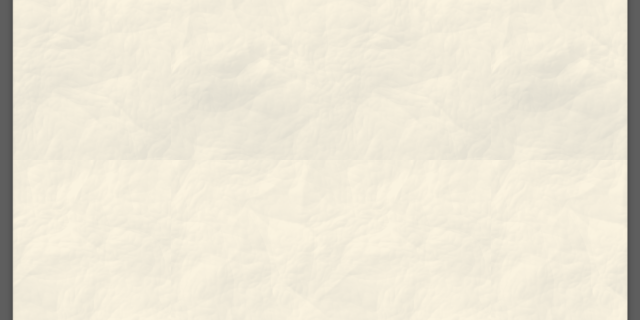
Reproduce this texture procedurally as a Shadertoy shader.

```glsl
vec2 hash2(vec2 p) {
    vec3 h = fract(p.xyx * vec3(0.1031, 0.103, 0.0973));
    h += dot(h, h.yzx + 33.33);
    return fract((h.xx + h.yz) * h.zy);
}

float corner(vec2 cell, vec2 offset, vec2 f) {
    float angle = 6.2832 * hash2(cell + offset + 17.0).x;
    return dot(vec2(cos(angle), sin(angle)), f - offset);
}

float gradientNoise(vec2 p) {
    vec2 cell = floor(p), f = fract(p);
    vec2 u = f * f * f * (f * (f * 6.0 - 15.0) + 10.0);
    return mix(mix(corner(cell, vec2(0, 0), f), corner(cell, vec2(1, 0), f), u.x),
               mix(corner(cell, vec2(0, 1), f), corner(cell, vec2(1, 1), f), u.x), u.y);
}

// Height of the crumpled sheet: folded noise leaves sharp ridges
float crumple(vec2 p) {
    float height = 0.0, amplitude = 0.3;
    p += 0.06 * vec2(gradientNoise(p * 4.0 + 3.0), gradientNoise(p * 4.0 + 9.0));
    for (int i = 0; i < 5; i++) {
        height += amplitude * abs(gradientNoise(p * 3.0));
        p = mat2(1.5, 1.1, -1.1, 1.5) * p + 5.3;
        amplitude *= 0.5;
    }
    return height;
}

// Scattered creases, each with a lit flank and a shaded flank
float creases(vec2 p, float pixel) {
    float light = 0.0;
    p += 0.05 * vec2(gradientNoise(p * 6.0), gradientNoise(p * 6.0 + 21.0));
    for (int i = 0; i < 38; i++) {
        vec2 center = hash2(vec2(i, 4.0)), shape = hash2(vec2(i, 11.0));
        float angle = 3.1416 * shape.x;
        vec2 along = vec2(cos(angle), sin(angle)), d = p - center;
        float across = dot(d, vec2(-along.y, along.x));
        float run = dot(d, along) / mix(0.05, 0.17, shape.y * shape.y);
        float taper = smoothstep(1.0, 0.2, abs(run));
        float lit = exp(-abs(across) / 0.035), shaded = -exp(-abs(across) / 0.018);
        light += taper * mix(0.4, 1.0, shape.y) * mix(shaded, lit, smoothstep(-2.0 * pixel, 2.0 * pixel, across));
    }
    return light;
}

void mainImage(out vec4 fragColor, in vec2 fragCoord) {
    float pixel = 1.0 / iResolution.y;
    vec2 p = fragCoord * pixel;
    float width = iResolution.x * pixel;

    // Square tile, two across and one down, with its seams inside the canvas
    vec2 tile = fract(p - vec2(0.534, 0.5));

    // Broad tone: shaded low in the tile, with one dull patch
    float tone = -0.024 * (1.0 - smoothstep(0.0, 0.65, tile.y));
    vec2 patchOffset = (tile - vec2(0.17, 0.23)) / vec2(0.16, 0.13);
    tone -= 0.028 * exp(-dot(patchOffset, patchOffset));
    tone += 0.022 * gradientNoise(tile * 4.0 + 2.0);

    // Light from the upper left across the folds
    vec2 toLight = 0.006 * normalize(vec2(-0.7, 0.8));
    float slope = (crumple(tile) - crumple(tile + toLight)) / 0.006;
    tone += 0.011 * clamp(slope, -2.5, 2.5);
    tone += 0.017 * clamp(creases(tile, pixel), -1.8, 1.5);

    // Fine paper grain
    tone += 0.006 * gradientNoise(tile * 110.0) + 0.006 * gradientNoise(tile * 45.0);
    vec3 paper = vec3(0.957, 0.931, 0.862) + min(tone, 0.025) * vec3(1.0, 0.85, 0.6);

    // Grey side strips, darkened beside the sheet
    float inset = min(p.x - 0.04, width - 0.039 - p.x);
    vec3 strip = vec3(0.37) * (1.0 - 0.3 * exp(-abs(inset) / 0.007));
    paper *= 1.0 - 0.05 * exp(-abs(inset) / 0.004);
    fragColor = vec4(mix(strip, paper, smoothstep(-pixel, pixel, inset)), 1.0);
}
```
